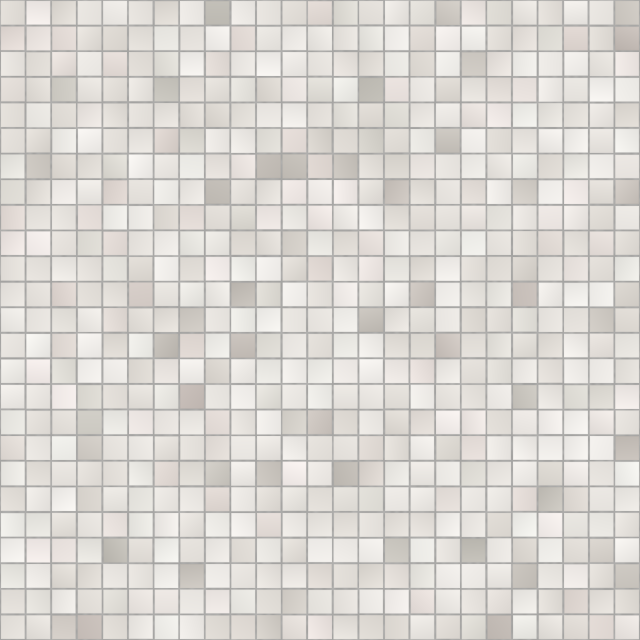
Write a WebGL 1 fragment shader that draws this pattern.

```glsl
precision highp float;
uniform vec2 u_resolution;

float hash(vec2 p) {
  return fract(sin(dot(p, vec2(127.1, 311.7))) * 43758.5453);
}

// Value noise that wraps after the given number of lattice steps
float wrapNoise(vec2 p, float period) {
  vec2 i = floor(p);
  vec2 f = fract(p);
  f = f * f * (3.0 - 2.0 * f);
  vec2 a = mod(i, period);
  vec2 b = mod(i + 1.0, period);
  return mix(mix(hash(a), hash(vec2(b.x, a.y)), f.x),
             mix(hash(vec2(a.x, b.y)), hash(b), f.x), f.y);
}

// Glaze colour: a random tone with a soft slope across the tile
vec3 tileColor(vec2 id, vec2 local) {
  float pick = hash(id + 3.7);
  float tone = mix(0.945, 0.855, pick) - 0.1 * smoothstep(0.86, 1.0, pick);
  float angle = 6.2832 * hash(id + 41.3);
  float slope = mix(0.025, 0.075, hash(id + 67.9));
  tone += slope * dot(local, vec2(cos(angle), sin(angle)));

  // Darker tiles are less neutral; some lean pink, others grey-green
  float warmth = mix(0.012, 0.024, pick);
  float pink = hash(id + 89.1);
  vec3 color = tone - warmth * vec3(0.0, 0.8, 1.9);
  color += 0.012 * smoothstep(0.7, 1.0, pink) * vec3(0.6, -0.8, -0.4);
  color += 0.006 * smoothstep(0.3, 0.0, pink) * vec3(-1.0, 0.3, -0.2);
  return color;
}

void main() {
  vec2 uv = gl_FragCoord.xy / u_resolution;
  vec2 grid = uv * 25.0;
  vec2 id = floor(grid);
  vec2 local = fract(grid) - 0.5;
  float pixel = 25.0 / min(u_resolution.x, u_resolution.y);

  // Slightly uneven placement and size vary the joint widths
  vec2 shift = 0.012 * (vec2(hash(id + 11.5), hash(id + 23.9)) - 0.5);
  vec2 halfSize = 0.465 + 0.012 * (vec2(hash(id + 31.1), hash(id + 53.3)) - 0.5);
  vec2 edge = halfSize - abs(local - shift);
  vec2 cover = clamp(edge / pixel + 0.5, 0.0, 1.0);

  // Mottled grey grout
  float mottle = wrapNoise(uv * 150.0, 150.0) - 0.5;
  vec3 grout = vec3(0.665, 0.662, 0.655) + 0.05 * mottle;

  // Faint shade where the glaze meets the joint
  vec3 tile = tileColor(id, local);
  tile *= 1.0 - 0.025 * smoothstep(0.05, 0.0, min(edge.x, edge.y));

  gl_FragColor = vec4(mix(grout, tile, cover.x * cover.y), 1.0);
}
```
